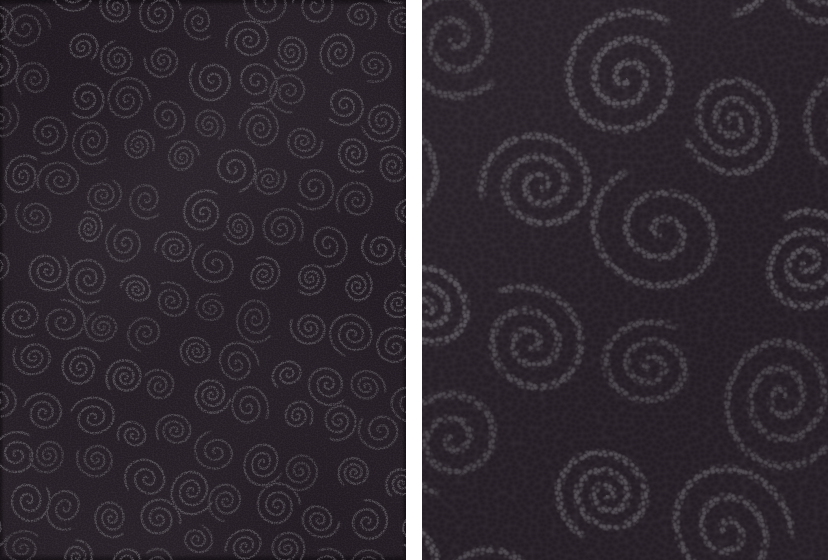
Left: the whole. Right: its middle third, enlarged.
Give the GLSL for this pattern, as a WebGL 2 fragment shader.

```glsl
#version 300 es
precision highp float;
// Dark woven cloth scattered with speckled grey thread spirals.

uniform vec2 u_resolution;
out vec4 fragColor;

const float TAU = 6.2831853;
const float SPIRALS_PER_HEIGHT = 12.4;
const float GROWTH = 1.25;          // above 1, the coils open up outwards
const vec3 CLOTH = vec3(0.169, 0.141, 0.171);
const vec3 THREAD = vec3(0.335, 0.316, 0.343);

vec2 hash2(vec2 p) {
    vec3 q = fract(p.xyx * vec3(0.1031, 0.1030, 0.0973));
    q += dot(q, q.yzx + 33.33);
    return fract((q.xx + q.yz) * q.zy);
}

mat2 rotation(float angle) {
    float c = cos(angle), s = sin(angle);
    return mat2(c, s, -s, c);
}

// Cellular noise: distance to the nearest scattered point.
float cellular(vec2 p) {
    vec2 cell = floor(p);
    float nearest = 4.0;
    for (int y = -1; y <= 1; y++) {
        for (int x = -1; x <= 1; x++) {
            vec2 id = cell + vec2(x, y);
            vec2 offset = id + hash2(id) - p;
            nearest = min(nearest, dot(offset, offset));
        }
    }
    return sqrt(nearest);
}

// Slow uneven tone from layered sines.
float clouds(vec2 p) {
    return sin(p.x * 6.0 + 2.0 * sin(p.y * 5.0)) * 0.6
         + sin(p.y * 11.0 + 1.5 * sin(p.x * 9.0)) * 0.4;
}

// Coverage of one spiral stroke centred on the origin.
float spiralStroke(vec2 p, float radius, float turns, float halfWidth, float blur) {
    float r = length(p);
    float turn = atan(p.y, p.x) / TAU + 0.5;
    float arc = turns * pow(r / radius, 1.0 / GROWTH);
    float coil = clamp(round(arc - turn), 0.0, floor(turns - turn));
    float along = coil + turn;
    float d = abs(r - radius * pow(along / turns, GROWTH));
    float ends = smoothstep(0.15, 0.3, along)
               * (1.0 - smoothstep(turns - 0.03, turns, along));
    return ends * (1.0 - smoothstep(halfWidth - blur, halfWidth + blur, d));
}

// Jittered, staggered lattice of spirals of varied size, tilt and handedness.
float spiralField(vec2 p, float halfWidth, float blur) {
    float ink = 0.0;
    float baseRow = floor(p.y);
    for (int y = -1; y <= 1; y++) {
        float row = baseRow + float(y);
        float shift = 0.5 * mod(row, 2.0) + 0.25 * hash2(vec2(row, 71.0)).x;
        float baseColumn = floor(p.x - shift);
        for (int x = -1; x <= 1; x++) {
            vec2 id = vec2(baseColumn + float(x), row);
            vec2 place = hash2(id + 19.0);
            vec2 shape = hash2(id + 57.0);
            vec2 pose = hash2(id + 93.0);
            vec2 centre = id + vec2(shift, 0.0) + 0.5 + 0.34 * (place - 0.5);
            vec2 local = rotation(pose.x * TAU) * (p - centre);
            local.x *= pose.y < 0.5 ? -1.0 : 1.0;
            local.y *= mix(1.0, 1.16, fract(pose.y * 7.0));
            float radius = mix(0.37, 0.57, shape.x);
            float turns = mix(2.6, 3.3, shape.y);
            float stroke = spiralStroke(local, radius, turns, halfWidth, blur);
            ink = max(ink, stroke * mix(0.75, 1.1, place.x));
        }
    }
    return ink;
}

void main() {
    vec2 uv = gl_FragCoord.xy / u_resolution;
    vec2 p = gl_FragCoord.xy / u_resolution.y;

    // Cloth: fine weave, broad tone, dimmer corners and a dark rim
    float weave = cellular(p * vec2(300.0, 340.0)) - 0.47;
    vec2 border = min(uv, 1.0 - uv);
    float edge = min(border.x, border.y);
    float vignette = smoothstep(0.15, 0.55, length(uv - 0.5));
    float tone = 0.012 * clouds(p) - 0.012 * vignette;
    vec3 color = CLOTH + 0.05 * weave + tone;
    color *= mix(0.6, 1.0, smoothstep(0.0, 0.012, edge));

    // Spirals: ragged stroke edges and broken bright fibres
    float fibre = 1.0 - smoothstep(0.1, 0.85, cellular(p * 350.0 + 40.0));
    float pixel = SPIRALS_PER_HEIGHT / u_resolution.y;
    vec2 field = rotation(0.22) * p * SPIRALS_PER_HEIGHT + 30.0;
    float halfWidth = 0.016 + 0.014 * fibre;
    float stroke = spiralField(field, halfWidth, max(0.02, 0.6 * pixel));
    float ink = clamp(stroke * (0.15 + 0.85 * fibre), 0.0, 1.0);
    color = mix(color, THREAD + 0.5 * tone, ink);

    fragColor = vec4(color, 1.0);
}
```
